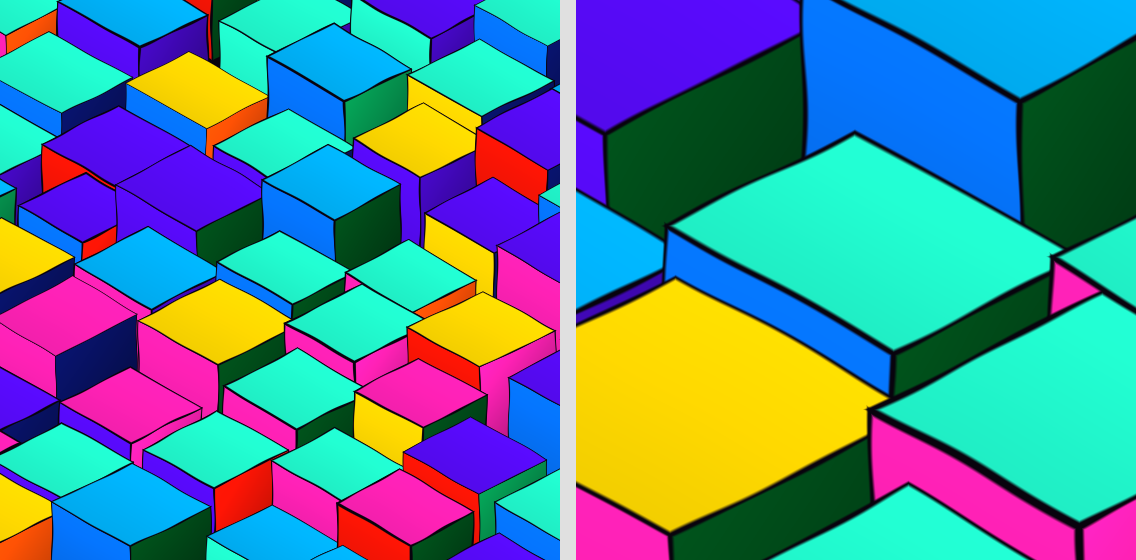
Left, the full canvas; right, a detail of the centre.
Write a WebGL 2 fragment shader that draws this background.

```glsl
#version 300 es
precision highp float;
// Scattered, overlapping cubes in vivid colours with thin ink outlines.
uniform vec2 u_resolution;
out vec4 fragColor;

// Layout, in units of the canvas
const vec2 SPACING = vec2(0.25, 0.115);     // column and row pitch
const vec2 JITTER = vec2(0.06, 0.07);       // full range of the scatter
const vec2 WIDTH_RANGE = vec2(0.112, 0.148);
const vec2 DEPTH_RANGE = vec2(0.145, 0.225);
const float SLOPE = 0.54;                   // rise over run of the top edges
const float INK_WIDTH = 0.0026;
const float WOBBLE = 0.0011;
const float SOFTNESS = 0.0013;

// Palette
const vec3 INK = vec3(0.03, 0.01, 0.05);
const vec3 TURQUOISE = vec3(0.13, 0.98, 0.81);
const vec3 SKY = vec3(0.0, 0.70, 0.98);
const vec3 BLUE = vec3(0.02, 0.46, 1.0);
const vec3 NAVY = vec3(0.03, 0.07, 0.40);
const vec3 VIOLET = vec3(0.34, 0.04, 0.97);
const vec3 YELLOW = vec3(1.0, 0.85, 0.0);
const vec3 RED = vec3(0.98, 0.08, 0.02);
const vec3 ORANGE = vec3(1.0, 0.32, 0.02);
const vec3 PINK = vec3(1.0, 0.13, 0.71);
const vec3 GREEN = vec3(0.02, 0.60, 0.32);
const vec3 DARK_GREEN = vec3(0.0, 0.30, 0.10);

float hash(vec2 p) {
  return fract(sin(dot(p, vec2(127.1, 311.7))) * 43758.5);
}

float cross2(vec2 a, vec2 b) {
  return a.x * b.y - a.y * b.x;
}

// Colour choices for the three kinds of face, by cumulative share
vec3 topColor(float h) {
  if (h < 0.35) return TURQUOISE;
  if (h < 0.51) return SKY;
  if (h < 0.55) return BLUE;
  if (h < 0.70) return VIOLET;
  return h < 0.85 ? YELLOW : PINK;
}

vec3 leftColor(float h) {
  if (h < 0.10) return TURQUOISE;
  if (h < 0.35) return BLUE;
  if (h < 0.51) return VIOLET;
  if (h < 0.67) return YELLOW;
  return h < 0.83 ? RED : PINK;
}

vec3 rightColor(float h) {
  if (h < 0.25) return DARK_GREEN;
  if (h < 0.50) return NAVY;
  if (h < 0.60) return GREEN;
  if (h < 0.72) return VIOLET * 0.75;
  if (h < 0.87) return RED;
  return h < 0.95 ? ORANGE : PINK;
}

// Parallelogram at the origin: xy = face coordinates, z = distance inside
vec3 faceCoords(vec2 p, vec2 a, vec2 b) {
  float area = cross2(a, b);
  vec2 uv = vec2(cross2(p, b), cross2(a, p)) / area;
  vec2 gap = min(uv, 1.0 - uv) * abs(area) / vec2(length(b), length(a));
  return vec3(uv, min(gap.x, gap.y));
}

// Lays one inked face over the colour below it
void paintFace(inout vec3 color, vec3 face, float inset, float ink, float soft) {
  vec3 inked = mix(INK, face, smoothstep(ink - soft, ink + soft, inset));
  color = mix(color, inked, smoothstep(-1.5 * soft, 0.0, inset));
}

void paintCube(inout vec3 color, vec2 p, vec2 cell, float soft) {
  vec2 width = mix(WIDTH_RANGE.xx, WIDTH_RANGE.yy,
                   vec2(hash(cell + 3.1), hash(cell + 5.7)));
  vec2 a = width.x * vec2(1.0, SLOPE - 0.06 * hash(cell + 7.3));
  vec2 b = width.y * vec2(-1.0, SLOPE + 0.06 * hash(cell + 9.9));
  vec2 down = vec2(0.0, -mix(DEPTH_RANGE.x, DEPTH_RANGE.y, hash(cell + 11.2)));
  float ink = INK_WIDTH * mix(0.15, 1.0, hash(cell + 13.4));
  ink *= 0.8 + 0.3 * sin(p.x * 47.0 + p.y * 61.0 + cell.x);

  vec3 left = faceCoords(p, b, down);
  vec3 right = faceCoords(p, a, down);
  vec3 top = faceCoords(p, a, b);
  vec3 leftPaint = leftColor(hash(cell + 17.6)) * mix(1.03, 0.88, left.y);
  vec3 rightPaint = rightColor(hash(cell + 19.8))
                  * mix(1.1, 0.6, 0.6 * right.y + 0.4 * right.x);
  vec3 topPaint = topColor(hash(cell + 23.5)) * mix(0.95, 1.04, top.x);
  paintFace(color, leftPaint, left.z, ink, soft);
  paintFace(color, rightPaint, right.z, ink, soft);
  paintFace(color, topPaint, top.z, ink, soft);
}

void main() {
  float unit = min(u_resolution.x, u_resolution.y);
  vec2 p = gl_FragCoord.xy / unit;
  float soft = max(SOFTNESS, 0.7 / unit);
  p += WOBBLE * sin(p.yx * vec2(53.0, 41.0) + 2.0 * sin(p * 23.0));

  // Paint from the back rows to the front rows
  vec3 color = INK;
  float baseRow = floor(p.y / SPACING.y);
  for (int j = 3; j >= -2; j--) {
    float row = baseRow + float(j);
    float stagger = 0.5 * mod(row, 2.0);
    float baseColumn = floor(p.x / SPACING.x - stagger + 0.5);
    for (int i = -1; i <= 1; i++) {
      vec2 cell = vec2(baseColumn + float(i), row);
      vec2 scatter = vec2(hash(cell), hash(cell + 1.7)) - 0.5;
      vec2 corner = (cell + vec2(stagger, 0.0)) * SPACING + scatter * JITTER;
      paintCube(color, p - corner, cell, soft);
    }
  }
  fragColor = vec4(clamp(color, 0.0, 1.0), 1.0);
}
```
